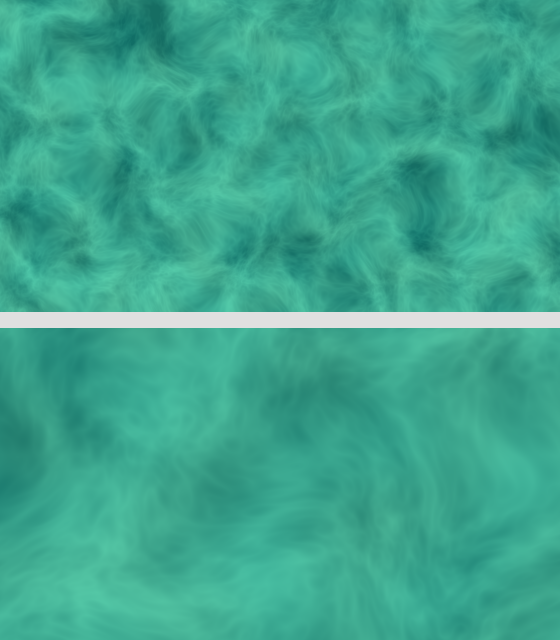
Top: the whole. Bottom: its middle third, enlarged.
Give the GLSL for this texture, as a Shadertoy shader.

```glsl
// Soft teal water: layered ridged noise with pale caustic filaments and dark hollows.
#define BASE_SCALE 3.1
#define OCTAVES 5
#define GAIN 0.62
#define CREASE 0.045
#define WARP 0.10
#define CONTRAST 1.12
#define RIDGE_MEAN 0.48
#define SWELL 0.22
#define TINT 0.035
#define DARK_TEAL vec3(0.085, 0.45, 0.41)
#define PALE_TEAL vec3(0.34, 0.80, 0.665)

float hash(vec2 p) {
    return fract(sin(dot(p, vec2(127.1, 311.7))) * 43758.5453);
}

// Slope of a randomly turned unit gradient at one lattice corner
float corner(vec2 cell, vec2 offset) {
    float angle = 6.2832 * hash(cell);
    return dot(vec2(cos(angle), sin(angle)), offset);
}

// Gradient noise with quintic blending, about -0.7 to 0.7
float noise(vec2 p) {
    vec2 i = floor(p), f = fract(p);
    vec2 u = f * f * f * (f * (f * 6.0 - 15.0) + 10.0);
    vec2 e = vec2(1.0, 0.0);
    float low = mix(corner(i, f), corner(i + e.xy, f - e.xy), u.x);
    float high = mix(corner(i + e.yx, f - e.yx), corner(i + e.xx, f - e.xx), u.x);
    return mix(low, high, u.y);
}

// Sum of folded noise; the rounded folds become the filaments
float hollows(vec2 p) {
    mat2 turn = mat2(0.8, 0.6, -0.6, 0.8);
    float sum = 0.0, amplitude = 1.0;
    for (int k = 0; k < OCTAVES; k++) {
        float n = noise(p);
        sum += amplitude * sqrt(n * n + CREASE * CREASE);
        p = turn * p * 2.03 + vec2(17.3, 9.1);
        amplitude *= GAIN;
    }
    return sum;
}

void mainImage(out vec4 fragColor, in vec2 fragCoord) {
    vec2 uv = fragCoord / iResolution.y;

    // Bend the web so the filaments curve
    vec2 bend = vec2(noise(uv * 5.0 + 3.7), noise(uv * 5.0 + 41.2));
    vec2 p = (uv + WARP * bend) * BASE_SCALE + vec2(5.3, 2.8);

    // Filaments over a slow swell of light and shade
    float light = 0.5 + CONTRAST * (RIDGE_MEAN - hollows(p));
    light += SWELL * noise(uv * 1.9 + 23.4);
    light = clamp(light, -0.05, 1.08);

    // Slight drift between warm and cyan
    float drift = noise(uv * 8.0 + 61.5);
    vec3 color = mix(DARK_TEAL, PALE_TEAL, light);
    color += TINT * drift * vec3(1.0, -0.1, -0.6);

    fragColor = vec4(color, 1.0);
}
```
